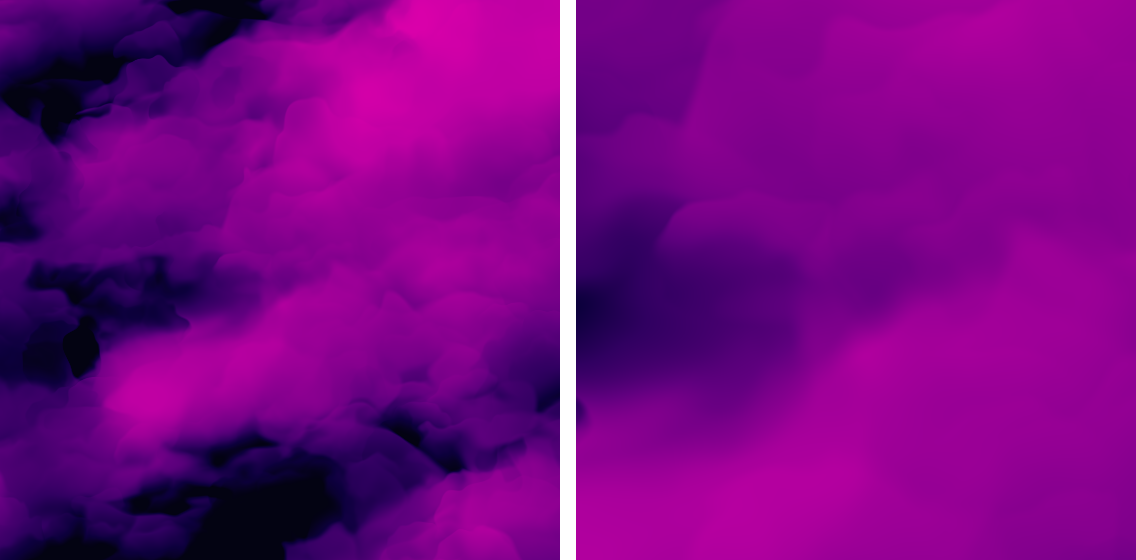
Left: the whole. Right: its middle third, enlarged.
A WebGL 1 fragment shader for this texture:

```glsl
precision highp float;
// Billowing magenta and violet clouds with dark indigo gaps.
uniform vec2 u_resolution;

const float TAU = 6.28319;

float hash(vec2 p) {
  return fract(sin(dot(p, vec2(127.1, 311.7))) * 43758.5453);
}

float noise(vec2 p) {
  vec2 i = floor(p);
  vec2 f = fract(p);
  f = f * f * f * (f * (f * 6.0 - 15.0) + 10.0);
  vec2 e = vec2(0.0, 1.0);
  return mix(mix(hash(i), hash(i + e.yx), f.x),
             mix(hash(i + e.xy), hash(i + e.yy), f.x), f.y);
}

// Three octaves, normalised to 0..1.
float fbm(vec2 p) {
  float sum = 0.0;
  float amp = 0.571;
  for (int i = 0; i < 3; i++) {
    sum += amp * noise(p);
    p = mat2(1.6, 1.2, -1.2, 1.6) * p + 7.3;
    amp *= 0.5;
  }
  return sum;
}

vec2 warp(vec2 p, float amount) {
  return p + amount * (vec2(fbm(p), fbm(p + 31.7)) - 0.5);
}

// Broad illumination: slanted cloud banks broken up by noise.
float skyLight(vec2 p) {
  float bank = cos(TAU * (p.y - 0.4 * p.x - 0.57) / 0.46);
  float side = cos(TAU * (p.x - 0.8) / 0.9);
  return 0.51 + 0.2 * bank + 0.13 * side + 1.4 * (fbm(p * 3.2 + 4.0) - 0.5);
}

// Paints one layer of puffs over tone; lower puffs overlap higher ones.
float paintPuffs(float tone, vec2 p, float scale, float seed, float opacity) {
  vec2 q = warp(p * scale + seed, 0.9);
  q += 0.16 * (vec2(noise(q * 4.0), noise(q * 4.0 + 19.0)) - 0.5);
  vec2 cell = floor(q);
  for (int j = 0; j < 3; j++) {
    for (int i = 0; i < 3; i++) {
      vec2 id = cell + vec2(float(i) - 1.0, 1.0 - float(j));
      float pick = hash(id + seed);
      vec2 jitter = vec2(hash(id + 5.1), hash(id + 9.7));
      vec2 centre = id + 0.25 + 0.5 * jitter;
      float radius = mix(0.5, 0.95, hash(id + 2.3));
      vec2 local = (q - centre) / (radius * vec2(1.2, 0.9));
      local.y -= 0.25 * local.x;
      float d = length(local);
      float softness = mix(0.04, 0.45, pick * pick);
      float cover = 1.0 - smoothstep(1.0 - softness, 1.0, d);
      cover *= smoothstep(-0.85, 0.35, local.y);
      cover *= step(0.2, pick) * opacity;
      vec2 lit = mix(p, (centre - seed) / scale, 0.45);
      float puffTone = skyLight(lit) + 0.13 * local.y + 0.16 * (pick - 0.5);
      tone = mix(tone, puffTone, cover);
    }
  }
  return tone;
}

// Tone 0..1 to colour, from near black to hot magenta.
vec3 cloudColor(float t) {
  vec3 c = mix(vec3(0.01, 0.01, 0.07), vec3(0.05, 0.0, 0.24),
               smoothstep(0.0, 0.13, t));
  c = mix(c, vec3(0.19, 0.0, 0.38), clamp((t - 0.12) / 0.14, 0.0, 1.0));
  c = mix(c, vec3(0.38, 0.0, 0.50), clamp((t - 0.26) / 0.24, 0.0, 1.0));
  c = mix(c, vec3(0.58, 0.0, 0.58), clamp((t - 0.50) / 0.22, 0.0, 1.0));
  c = mix(c, vec3(0.75, 0.0, 0.64), clamp((t - 0.72) / 0.18, 0.0, 1.0));
  return mix(c, vec3(0.87, 0.0, 0.67), smoothstep(0.9, 1.15, t));
}

void main() {
  vec2 p = gl_FragCoord.xy / min(u_resolution.x, u_resolution.y);
  float light = skyLight(warp(p, 0.1));
  float tone = light - 0.2;

  // Large banks first, then finer puffs that fade out in bright areas.
  float calm = 1.0 - smoothstep(0.45, 0.85, light);
  float scale = 2.6;
  for (int i = 0; i < 4; i++) {
    float depth = float(i) / 3.0;
    float opacity = mix(0.95, 0.55, depth) * mix(1.0, calm, depth);
    tone = paintPuffs(tone, p, scale, 13.0 + 17.0 * float(i), opacity);
    scale *= 1.7;
  }

  // Dark pits in the shaded parts, and faint wisps everywhere.
  float pit = smoothstep(0.56, 0.66, fbm(warp(p * vec2(5.0, 8.0), 0.8)));
  tone -= 0.28 * pit * (1.0 - smoothstep(0.35, 0.62, tone));
  tone += 0.1 * (fbm(p * 7.0 + 3.0) - 0.5);

  gl_FragColor = vec4(cloudColor(tone), 1.0);
}
```
